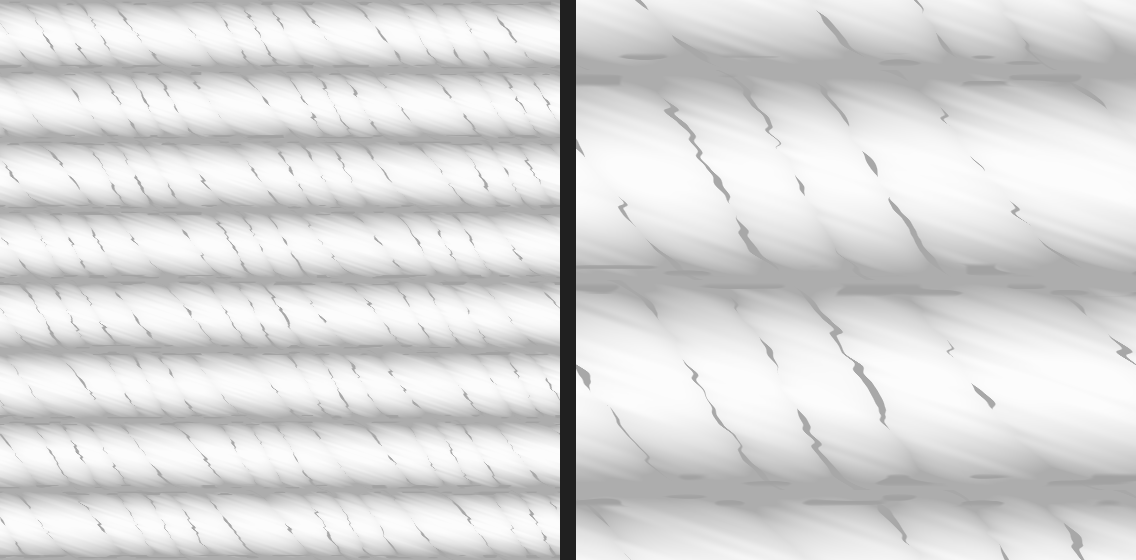
Left, the full canvas; right, a detail of the centre.
A WebGL 2 fragment shader for this pattern:

```glsl
#version 300 es
precision highp float;

#define ROWS 8.0
#define GROUPS 3.0
#define STRANDS 5.0
#define BUNCHING 0.33
#define TWIST vec2(0.053, 0.333)
#define FIBRE_CELLS vec2(14.0, 240.0)
#define FIBRE_SLANT 80.0
#define FRAY 0.020
#define CREASE_WIDTH 0.0046
#define GAP_GREY 0.68
#define FLECK_GREY 0.635
#define ROPE_WHITE 0.992

uniform vec2 u_resolution;
out vec4 fragColor;

const float TAU = 6.2831853;

// Horizontal phase of the twist in each rope, top to bottom
const float ropePhase[8] = float[8](0.39, 0.79, 0.72, 0.39, 0.37, 0.80, 0.43, 0.88);

float hash(vec2 p) {
    vec3 q = fract(vec3(p.xyx) * 0.1031);
    q += dot(q, q.yzx + 33.33);
    return fract((q.x + q.y) * q.z);
}

// Value noise that wraps after the given number of cells
float wrapNoise(vec2 p, vec2 period) {
    vec2 cell = floor(p);
    vec2 w = fract(p);
    w = w * w * (3.0 - 2.0 * w);
    vec2 lo = mod(cell, period);
    vec2 hi = mod(cell + 1.0, period);
    return mix(mix(hash(lo), hash(vec2(hi.x, lo.y)), w.x),
               mix(hash(vec2(lo.x, hi.y)), hash(hi), w.x), w.y);
}

// Noise drawn out along the slanted fibres
float fibreNoise(vec2 uv) {
    vec2 p = uv * FIBRE_CELLS;
    p.y += uv.x * FIBRE_SLANT;
    return wrapNoise(p, vec2(FIBRE_CELLS.x, FIBRE_SLANT));
}

void main() {
    vec2 uv = gl_FragCoord.xy / u_resolution;
    float pixel = 1.0 / min(u_resolution.x, u_resolution.y);

    // Position across the rope: -1 at its lower edge, 1 at its upper edge
    float row = clamp(floor((1.0 - uv.y) * ROWS), 0.0, ROWS - 1.0);
    float across = 2.0 * fract(uv.y * ROWS) - 1.0;
    float fibre = fibreNoise(uv);

    // Helix phase: strands bunch up and slant as they wrap round the rope
    float bend = asin(across * 0.985);
    float along = uv.x * GROUPS - ropePhase[int(row)] + TWIST.x * bend;
    along += FRAY * (fibre - 0.5);
    float phase = STRANDS * along + BUNCHING * sin(TAU * along) + TWIST.y * bend;
    float density = STRANDS + TAU * BUNCHING * cos(TAU * along);

    // Distance to the nearest crease in canvas units
    float crease = floor(phase + 0.5);
    float offset = abs(phase - crease);
    float bendRate = 2.0 * ROWS / sqrt(1.03 - across * across);
    vec2 slope = vec2(GROUPS * density, (density * TWIST.x + TWIST.y) * bendRate);
    float creaseDistance = offset / length(slope);

    // Rounded rope and strand shading with fine streaks
    float closeness = pow(1.0 - 2.0 * offset, 3.0);
    float roundness = abs(across) * (1.0 + 0.12 * closeness);
    float grey = ROPE_WHITE - 0.37 * pow(roundness, 2.2) - 0.025 * closeness;
    grey += (fibre - 0.5) * (0.025 + 0.06 * across * across);
    grey = clamp(grey, GAP_GREY, 0.99);

    // Broken, tapering dashes along each crease
    float lane = mod(crease, STRANDS * GROUPS) + STRANDS * GROUPS * row;
    float dashCells = 9.0 * ROWS;
    float dash = wrapNoise(vec2(lane, uv.y * dashCells), vec2(STRANDS * GROUPS * ROWS, dashCells));
    float halfWidth = CREASE_WIDTH * (dash - 0.48);
    float ink = clamp((halfWidth - creaseDistance) / pixel + 0.5, 0.0, 1.0);
    grey = mix(grey, min(grey, GAP_GREY - 0.02), ink);

    // Dark flecks where the frayed edge meets the gap
    vec2 fleckCells = vec2(40.0, 256.0);
    float fleck = smoothstep(0.62, 0.74, wrapNoise(uv * fleckCells, fleckCells));
    float rim = smoothstep(0.83, 0.88, abs(across)) * (1.0 - smoothstep(0.93, 0.98, abs(across)));
    grey = mix(grey, FLECK_GREY, fleck * rim);

    fragColor = vec4(vec3(grey), 1.0);
}
```
